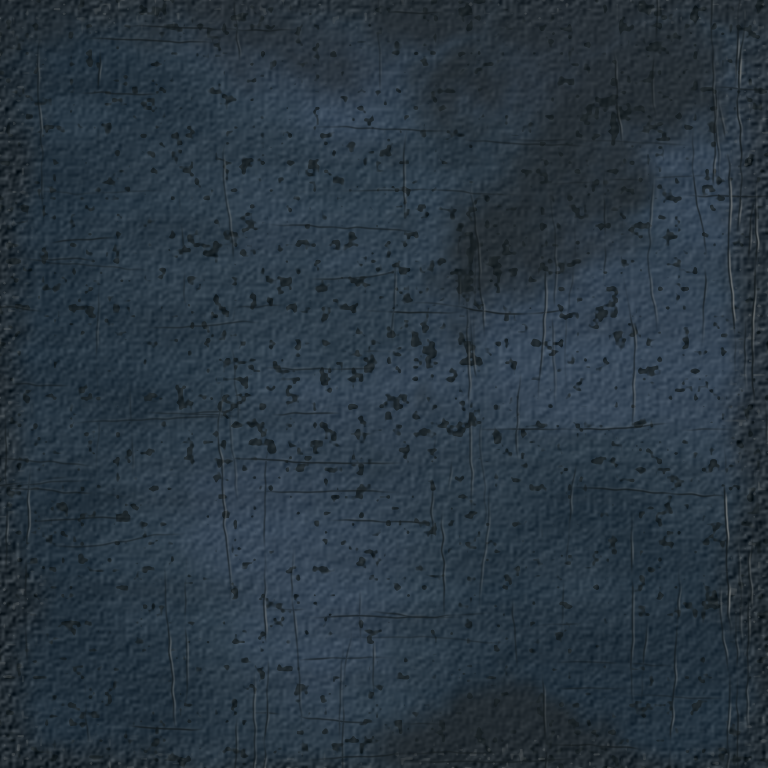
Write a WebGL 2 fragment shader that draws this texture.

```glsl
#version 300 es
precision highp float;

uniform vec2 u_resolution;
out vec4 fragColor;

const vec3 DEEP_BLUE  = vec3(0.135, 0.190, 0.235);
const vec3 MID_BLUE   = vec3(0.178, 0.236, 0.284);
const vec3 LIGHT_BLUE = vec3(0.212, 0.270, 0.332);
const vec3 STAIN      = vec3(0.132, 0.155, 0.170);
const vec3 PIT        = vec3(0.092, 0.122, 0.135);
const vec3 GLINT      = vec3(0.440, 0.455, 0.455);

const float GRAIN_SCALE    = 210.0;
const float GRAIN_STRENGTH = 0.085;
const float PIT_SCALE      = 85.0;
const float CRACK_WIDTH    = 0.0013;
const float CRACK_WOBBLE   = 0.016;
const int   VERTICALS      = 58;
const int   HORIZONTALS    = 54;
const int   RIDGES         = 9;

float hash(vec2 p) {
    return fract(sin(dot(p, vec2(127.1, 311.7))) * 43758.5453);
}

float noise(vec2 p) {
    vec2 cell = floor(p), f = fract(p);
    f = f * f * (3.0 - 2.0 * f);
    return mix(mix(hash(cell), hash(cell + vec2(1, 0)), f.x),
               mix(hash(cell + vec2(0, 1)), hash(cell + vec2(1, 1)), f.x), f.y);
}

float fbm(vec2 p) {
    float sum = 0.0, weight = 0.5;
    for (int i = 0; i < 5; i++) {
        sum += weight * noise(p);
        p = mat2(1.6, 1.2, -1.2, 1.6) * p + 17.3;
        weight *= 0.5;
    }
    return sum / 0.97;
}

// Soft blob with a ragged outline
float blob(vec2 p, vec2 centre, vec2 radius, float rough) {
    return smoothstep(1.25, 0.45, length((p - centre) / radius) + rough);
}

// Wandering lines along p.y: x = dark groove, y = broken highlight
vec2 cracks(vec2 p, float seed, int count, vec2 span, float reach) {
    vec2 result = vec2(0.0);
    float width = max(CRACK_WIDTH, 0.6 / u_resolution.y);
    for (int i = 0; i < count; i++) {
        vec2 id = vec2(float(i) + 0.5, seed);
        float along = p.y - hash(id + 3.1);
        float halfLength = reach * mix(0.25, 1.0, hash(id + 7.7));
        float across = p.x - mix(span.x, span.y, hash(id));
        if (abs(across) > 0.06 || abs(along) > halfLength) continue;

        across += along * (hash(id + 5.3) - 0.5) * 0.12;
        across += (noise(vec2(p.y * 9.0, id.x * 7.0 + seed)) - 0.5) * CRACK_WOBBLE;
        across += (noise(vec2(p.y * 60.0, id.x * 5.0 + seed)) - 0.5) * CRACK_WOBBLE * 0.2;
        float taper = smoothstep(halfLength, halfLength * 0.5, abs(along));
        float broken = noise(vec2(p.y * 32.0, id.x * 11.0 + seed));
        float groove = across / width;
        float lip = (across - 1.5 * width) / width;
        float strength = taper * mix(0.4, 1.0, hash(id + 9.9));
        result.x = max(result.x, exp(-groove * groove) * strength * smoothstep(0.1, 0.5, broken));
        result.y = max(result.y, exp(-lip * lip) * strength * smoothstep(0.4, 0.9, broken));
    }
    return result;
}

void main() {
    vec2 uv = gl_FragCoord.xy / u_resolution;
    float rough = fbm(uv * 9.0 + 40.0) - 0.5;

    // Clouded paint layers
    float cloud = fbm(uv * vec2(2.6, 3.6) + 4.0) + 0.25 * rough;
    vec3 colour = mix(DEEP_BLUE, MID_BLUE, smoothstep(0.28, 0.50, cloud));
    colour = mix(colour, LIGHT_BLUE, smoothstep(0.46, 0.70, cloud));
    float brush = fbm(uv * vec2(4.0, 26.0) + 9.0) - 0.5;
    colour *= 1.0 + 0.22 * brush;

    // Dark stains and worn borders
    float stain = blob(uv, vec2(0.75, 0.86), vec2(0.19, 0.30), rough * 1.8);
    stain = max(stain, blob(uv, vec2(0.60, 0.01), vec2(0.20, 0.09), rough * 1.8));
    stain = max(stain, smoothstep(0.88, 1.02, uv.y + rough * 0.25));
    vec2 inset = min(uv, 1.0 - uv);
    float border = smoothstep(0.075, 0.0, min(inset.x, inset.y * 1.6) + rough * 0.12);
    colour = mix(colour, STAIN, max(stain * 0.75, border * 0.65));

    // Pits gathered in patches and vertical streaks
    float streak = noise(uv * vec2(55.0, 6.0));
    float patches = fbm(uv * 6.0 + 21.0) - 0.5;
    float density = 0.16 * patches + 0.07 * (streak - 0.5);
    density += 0.07 * blob(uv, vec2(0.45, 0.58), vec2(0.30, 0.28), rough);
    float speck = 0.65 * noise(uv * PIT_SCALE) + 0.35 * noise(uv * PIT_SCALE * 2.3 + 8.0);
    float pits = smoothstep(0.70, 0.82, speck + density + 0.05 * stain);
    colour = mix(colour, PIT, pits * 0.8);

    // Fine relief lit from the upper left
    vec2 g = uv * GRAIN_SCALE;
    float relief = noise(g) - noise(g + vec2(-0.7, 0.7));
    relief += 0.6 * (noise(g * 0.45) - noise(g * 0.45 + vec2(-0.5, 0.5)));
    colour += relief * GRAIN_STRENGTH * mix(0.8, 1.5, border) * (1.0 - 0.3 * stain);
    float flakes = smoothstep(0.78, 0.95, noise(g * 0.8 + 31.0));
    colour = mix(colour, GLINT, flakes * (0.04 + 0.28 * border));

    // Cracks and raised ridges
    vec2 vertical = cracks(uv, 1.7, VERTICALS, vec2(0.0, 1.0), 0.17);
    vec2 horizontal = cracks(uv.yx, 23.9, HORIZONTALS, vec2(0.0, 1.0), 0.15);
    vec2 ridge = cracks(uv, 51.3, RIDGES, vec2(0.90, 1.0), 0.24);
    float groove = max(max(vertical.x * 0.65, horizontal.x * 0.75), ridge.x * 0.8);
    float shine = max(max(vertical.y * 0.55, horizontal.y * 0.16), ridge.y * 0.9);
    colour = mix(colour, PIT * 0.8, groove);
    colour = mix(colour, GLINT, shine * (1.0 - 0.5 * stain));

    fragColor = vec4(clamp(colour, 0.0, 1.0), 1.0);
}
```
